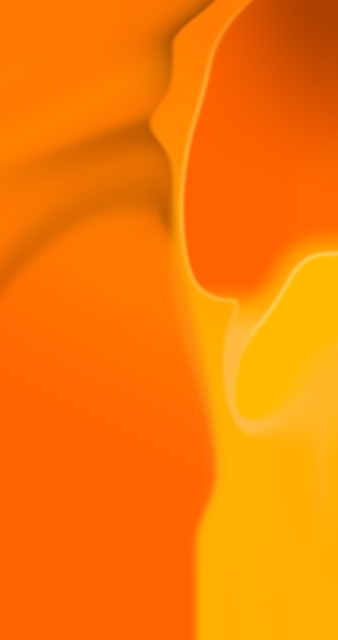
Reproduce this background procedurally as a WebGL 2 fragment shader.

```glsl
#version 300 es
precision highp float;
// Flowing liquid folds of orange and amber with pale glowing rims.
uniform vec2 u_resolution;
out vec4 outColor;

const int KNOTS = 13;
const vec3 ORANGE = vec3(1.0, 0.385, 0.0);
const vec3 TANGERINE = vec3(1.0, 0.475, 0.005);
const vec3 EMBER = vec3(0.67, 0.25, 0.0);
const vec3 AMBER = vec3(1.0, 0.69, 0.005);
const vec3 GOLD = vec3(1.0, 0.73, 0.0);
const vec3 CREAM = vec3(1.0, 0.74, 0.28);

float hash(vec2 p) {
  vec3 q = fract(p.xyx * 0.1031);
  q += dot(q, q.yzx + 33.33);
  return fract((q.x + q.y) * q.z);
}

float noise(vec2 p) {
  vec2 i = floor(p), f = fract(p);
  f = f * f * (3.0 - 2.0 * f);
  return mix(mix(hash(i), hash(i + vec2(1, 0)), f.x),
             mix(hash(i + vec2(0, 1)), hash(i + vec2(1, 1)), f.x), f.y);
}

float bell(float d, float width) {
  d /= width;
  return exp(-d * d);
}

// Signed distance to a smooth quadratic spline, positive on its left side.
float splineDistance(vec2 p, vec2 knots[KNOTS]) {
  float best = 9.0, side = 1.0;
  for (int i = 0; i < KNOTS - 2; i++) {
    vec2 a = 0.5 * (knots[i] + knots[i + 1]);
    vec2 b = knots[i + 1];
    vec2 c = 0.5 * (knots[i + 1] + knots[i + 2]);
    vec2 from = a;
    for (int j = 1; j <= 7; j++) {
      float t = float(j) / 7.0;
      vec2 to = mix(mix(a, b, t), mix(b, c, t), t);
      vec2 along = to - from, rel = p - from;
      float d = length(rel - along * clamp(dot(rel, along) / dot(along, along), 0.0, 1.0));
      if (d < best) {
        best = d;
        side = along.x * rel.y - along.y * rel.x < 0.0 ? -1.0 : 1.0;
      }
      from = to;
    }
  }
  return best * side;
}

// Horizontal place of the long fold between the orange and the amber.
float foldEdge(float y) {
  return 0.306 + 0.030 * smoothstep(0.15, 0.26, y) - 0.067 * smoothstep(0.25, 0.66, y)
    - 0.035 * bell(y - 0.807, 0.04) + 0.075 * smoothstep(0.93, 1.02, y);
}

// Orange sheet on the left with its shaded creases.
vec3 orangeSheet(vec2 p, float edge) {
  float wisp = noise(vec2(p.x * 5.0 + 2.0, (p.y - 0.4 * p.x) * 24.0)) - 0.5;
  vec3 color = mix(ORANGE, TANGERINE, smoothstep(0.25, 0.68, p.y + 0.5 * p.x - 0.06));
  color.g += 0.025 * wisp * smoothstep(0.3, 0.8, p.y);
  color.g += 0.03 * bell(p.y - 0.775 - 0.5 * p.x, 0.035);

  float crease = p.y - 0.722 - 0.36 * p.x;
  float creaseShade = bell(crease, crease > 0.0 ? 0.018 : 0.04) * smoothstep(-0.1, 0.25, p.x);
  float arch = p.y - 0.69 + 2.9 * (p.x - 0.215) * (p.x - 0.215) + 0.04 * smoothstep(0.24, 0.27, p.x);
  float archShade = bell(arch, arch > 0.0 ? 0.045 : 0.022);
  float lip = exp(min(edge, 0.0) / 0.028);
  float lipShade = lip * (smoothstep(0.79, 0.95, p.y) + 0.55 * smoothstep(0.6, 0.68, p.y) * smoothstep(0.82, 0.77, p.y));
  return color * (1.0 - 0.20 * creaseShade) * (1.0 - 0.13 * archShade) * (1.0 - 0.36 * lipShade);
}

// Deep orange lobe, darkest in the upper right corner.
vec3 emberLobe(vec2 p) {
  float depth = smoothstep(0.72, 1.04, p.y + 0.3 * (p.x - 0.4));
  vec3 color = mix(ORANGE, EMBER, depth * smoothstep(0.28, 0.50, p.x));
  float vein = p.x - 0.445 - 0.9 * max(p.y - 0.72, 0.0) - 0.1 * (p.y - 0.72);
  return color + vec3(0.0, 0.02, 0.0) * smoothstep(-0.01, 0.03, vein);
}

void main() {
  vec2 p = gl_FragCoord.xy / u_resolution * vec2(0.527, 1.0);
  float edge = p.x - foldEdge(p.y);

  float rim = splineDistance(p, vec2[KNOTS](
    vec2(0.46, 1.06), vec2(0.338, 0.955), vec2(0.318, 0.857), vec2(0.29, 0.768), vec2(0.28, 0.66),
    vec2(0.296, 0.558), vec2(0.338, 0.53), vec2(0.378, 0.531), vec2(0.345, 0.47), vec2(0.352, 0.36),
    vec2(0.385, 0.312), vec2(0.456, 0.335), vec2(0.64, 0.31)));
  float pocket = splineDistance(p, vec2[KNOTS](
    vec2(0.6, 0.602), vec2(0.5, 0.606), vec2(0.466, 0.588), vec2(0.445, 0.552), vec2(0.423, 0.516),
    vec2(0.382, 0.464), vec2(0.366, 0.4), vec2(0.368, 0.35), vec2(0.405, 0.342), vec2(0.43, 0.355),
    vec2(0.458, 0.382), vec2(0.5, 0.45), vec2(0.62, 0.5)));

  // Amber band, warmer toward the top
  vec3 color = mix(AMBER, vec3(1.0, 0.49, 0.01), smoothstep(0.38, 0.98, p.y));
  color.g += 0.02 * (noise(vec2(p.x * 30.0 + 4.0 * p.y, p.y * 4.0)) - 0.5);

  // Lobe and its soft lower end
  float lobe = smoothstep(-0.002, 0.006, rim) * smoothstep(0.505, 0.565, p.y)
    * smoothstep(0.0, 0.05, -pocket);
  color = mix(color, emberLobe(p), lobe);

  // Pale ribbon that widens and dissolves to the right
  float spread = mix(0.005, 0.055, smoothstep(0.37, 0.5, p.x));
  float ribbon = smoothstep(-spread, spread, rim) * smoothstep(0.53, 0.47, p.y);
  color = mix(color, CREAM, ribbon * mix(0.9, 0.5, smoothstep(0.4, 0.527, p.x)));
  float trail = bell(p.x - 0.503, 0.014) * smoothstep(0.12, 0.3, p.y) * smoothstep(0.42, 0.3, p.y);
  color = mix(color, CREAM, 0.3 * trail);

  // Golden pocket and the glowing rims
  float blur = mix(0.004, 0.035, smoothstep(0.39, 0.49, p.x) * smoothstep(0.54, 0.46, p.y));
  color = mix(color, GOLD, smoothstep(-blur, blur, pocket));
  color = mix(color, CREAM, 0.6 * bell(rim, 0.0045) * smoothstep(0.45, 0.52, p.y) * smoothstep(1.06, 0.85, p.y));
  color = mix(color, vec3(1.0, 0.82, 0.42), 0.75 * bell(pocket, 0.004) * smoothstep(0.44, 0.5, p.y));

  // Orange sheet laid over, with a blurred middle edge
  float softness = 0.006 + 0.022 * bell(p.y - 0.5, 0.13) + 0.006 * smoothstep(0.3, 0.1, p.y);
  color = mix(orangeSheet(p, edge), color, smoothstep(-softness, softness, edge));
  float haze = bell(edge, 0.012) * smoothstep(0.08, 0.3, p.y) * smoothstep(0.65, 0.5, p.y);
  color = mix(color, vec3(0.96, 0.52, 0.10), 0.4 * haze);

  outColor = vec4(clamp(color, 0.0, 1.0), 1.0);
}
```
